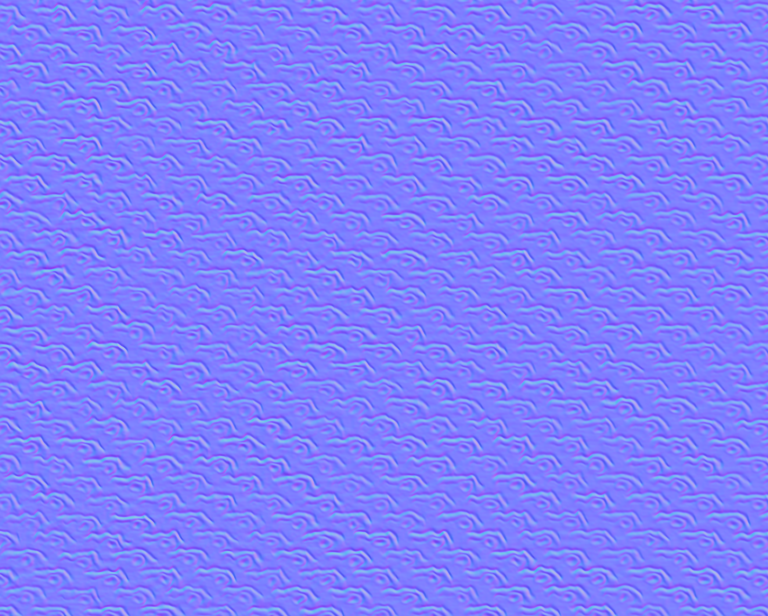
This texture map is drawn by a WebGL 1 fragment shader. Its source:

```glsl
precision highp float;
// Normal map of a woven fabric: staggered hooked folds with fine yarn grain.

uniform vec2 u_resolution;

const float REPEATS_ACROSS = 14.2;          // folds across the canvas width
const float ROW_STEP = 0.347;               // row spacing, in fold widths
const vec2  PATTERN_OFFSET = vec2(0.62, 0.21);
const float GROOVE_WIDTH = 0.036;
const float GROOVE_DEPTH = 0.0165;
const float RIDGE_HEIGHT = 0.0085;
const float STRAND_DEPTH = 0.010;           // inner arcs beside the hook
const float PIT_DEPTH = 0.014;
const float GRAIN_HEIGHT = 0.0065;
const float LEFT_WEAR = 0.5;                // extra grain towards the left
const float FRAY = 0.045;                   // raggedness of the fold edges
const float WOBBLE = 0.07;                  // slow drift of the weave
const float SLOPE_STEP = 0.016;

float hash(vec2 p) {
  vec3 q = fract(vec3(p.xyx) * 0.1031);
  q += dot(q, q.yzx + 33.33);
  return fract((q.x + q.y) * q.z);
}

float noise(vec2 p) {
  vec2 cell = floor(p);
  vec2 f = fract(p);
  f = f * f * f * (f * (f * 6.0 - 15.0) + 10.0);
  float low = mix(hash(cell), hash(cell + vec2(1.0, 0.0)), f.x);
  float high = mix(hash(cell + vec2(0.0, 1.0)), hash(cell + vec2(1.0)), f.x);
  return mix(low, high, f.y);
}

float bell(float d, float width) {
  d /= width;
  return exp(-d * d);
}

// Upper edge of a fold: a nearly level, rippled shelf with a short hook
float foldEdge(float x, float phase) {
  float ripple = 0.012 * sin(x * 21.0 + phase * 2.0);
  return 0.06 + 0.06 * x + ripple - 0.19 * smoothstep(0.20, 0.42, x);
}

float foldHeight(vec2 p, vec2 id) {
  float phase = hash(id + 17.0);
  float strength = mix(0.75, 1.2, hash(id + 53.0));
  float reach = mix(0.33, 0.39, hash(id + 91.0));
  p.y += (phase - 0.5) * 0.03;

  // Distance to the edge, corrected for its steepness
  float edge = foldEdge(p.x, phase);
  float steepness = (foldEdge(p.x + 0.01, phase) - edge) / 0.01;
  float d = (p.y - edge) / sqrt(1.0 + steepness * steepness);

  float span = smoothstep(-reach - 0.08, -reach + 0.06, p.x)
             * (1.0 - smoothstep(reach, reach + 0.09, p.x));

  // Main groove with a rounded lip
  float h = -GROOVE_DEPTH * bell(d, GROOVE_WIDTH);
  h += RIDGE_HEIGHT * bell(d + 0.075, 0.05);

  // Concentric arcs curl around a small pit under the shelf
  vec2 pit = (p - vec2(0.06 + 0.06 * (phase - 0.5), -0.14)) / vec2(1.5, 1.0);
  float radius = length(pit);
  float upperRight = smoothstep(-0.06, 0.10, pit.x + 0.6 * pit.y);
  h -= STRAND_DEPTH * upperRight * bell(radius - 0.115, 0.028);
  h += 0.4 * STRAND_DEPTH * bell(radius - 0.07, 0.03);
  h -= PIT_DEPTH * bell(radius, 0.042);

  // Short broken strand under the left half
  float leftPart = smoothstep(-0.36, -0.26, p.x) * (1.0 - smoothstep(-0.14, 0.0, p.x));
  h -= 0.6 * STRAND_DEPTH * leftPart * bell(d + 0.135, 0.03);
  return h * span * strength;
}

float clothHeight(vec2 p) {
  float wear = 1.0 + LEFT_WEAR * (1.0 - smoothstep(0.0, REPEATS_ACROSS, p.x + 0.5 * REPEATS_ACROSS));
  float grain = noise(p * vec2(6.0, 10.0)) + 0.3 * noise(p * vec2(15.0, 20.0) + 40.0);
  float h = GRAIN_HEIGHT * wear * grain;

  // Drift the weave, and fray its lines
  vec2 q = p + PATTERN_OFFSET;
  q += WOBBLE * (vec2(noise(p * 0.6), noise(p * 0.6 + 70.0)) - 0.5);
  q += FRAY * wear * (vec2(noise(p * 6.0 + 90.0), noise(p * vec2(8.0, 5.0) + 120.0)) - 0.5);

  float baseRow = floor(q.y / ROW_STEP);
  for (int i = -1; i <= 1; i++) {
    float row = baseRow + float(i);
    float x = q.x - 0.5 * mod(row, 2.0);
    float column = floor(x);
    vec2 local = vec2(x - column - 0.5, q.y - (row + 0.5) * ROW_STEP);
    h += foldHeight(local, vec2(column, row) + 200.0);
  }
  return h;
}

void main() {
  vec2 p = (gl_FragCoord.xy - 0.5 * u_resolution) / u_resolution.x * REPEATS_ACROSS;

  // Central differences give the surface slope
  vec2 e = vec2(SLOPE_STEP, 0.0);
  vec2 slope = vec2(clothHeight(p + e.xy) - clothHeight(p - e.xy),
                    clothHeight(p + e.yx) - clothHeight(p - e.yx)) / (2.0 * SLOPE_STEP);
  vec3 normal = normalize(vec3(-slope, 1.0));
  gl_FragColor = vec4(normal * 0.5 + 0.5, 1.0);
}
```
